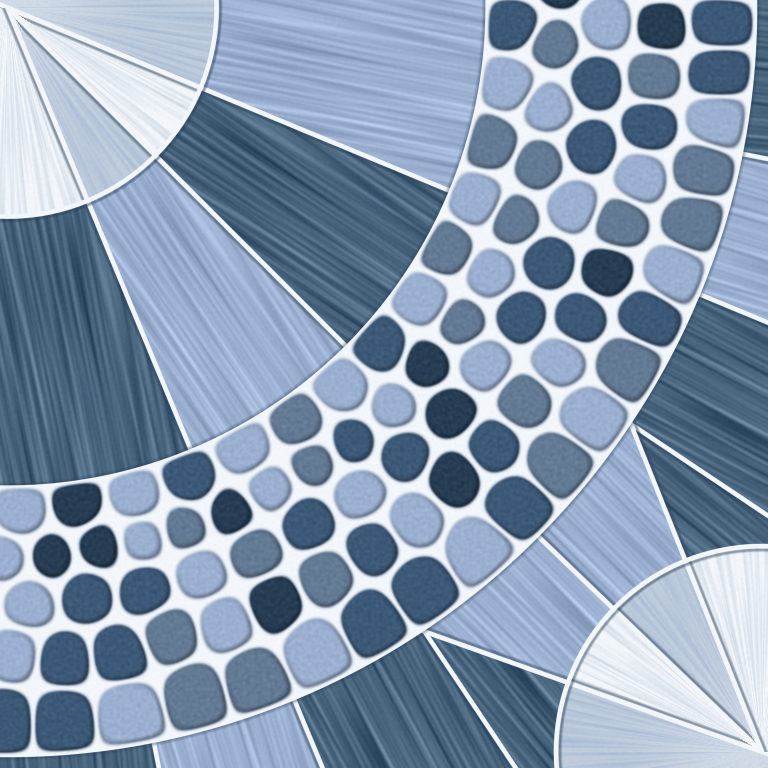
A Shadertoy shader for this pattern:

```glsl
// Ceramic tile: two corner fans of brushed slate sectors, divided by a curved
// band of river pebbles. Sectors come from polar coordinates about each corner;
// pebbles are rounded Voronoi cells on five rings; streaks are gradient noise.

const float QUARTER = 1.5707963;
const vec3 WHITE = vec3(.95, .965, .98);
const vec3 PALE  = vec3(.75, .80, .86);
const vec3 BLUE  = vec3(.61, .69, .82);
const vec3 GREY  = vec3(.39, .48, .58);
const vec3 SLATE = vec3(.27, .38, .48);
const vec3 NAVY  = vec3(.15, .24, .33);

// Pebble rings: radius, then first angle, spacing and sway in degrees
const vec4 RINGS[5] = vec4[5](
    vec4(.662, 2.1, 6.65, 0.), vec4(.717, 3.3, 5.58, 3.6), vec4(.775, 1.3, 5.8, .8),
    vec4(.850, 1.6, 4.6, -1.), vec4(.925, 1.3, 4.6, -3.2));
// Period and phase of the light stones on each ring
const vec2 LIGHTS[5] = vec2[5](vec2(2, 1), vec2(3, 1), vec2(3, 0), vec2(4, 3), vec2(3, 2));

vec2 hash2(vec2 p) {
    p = vec2(dot(p, vec2(127.1, 311.7)), dot(p, vec2(269.5, 183.3)));
    return fract(sin(p) * 43758.5);
}

float corner(vec2 cell, vec2 f, vec2 o) {
    return dot(hash2(cell + o) * 2. - 1., f - o);
}

float gradientNoise(vec2 p) {
    vec2 i = floor(p), f = fract(p), u = f * f * (3. - 2. * f);
    return mix(mix(corner(i, f, vec2(0)), corner(i, f, vec2(1, 0)), u.x),
               mix(corner(i, f, vec2(0, 1)), corner(i, f, vec2(1)), u.x), u.y);
}

// Brushed lines running along the given direction
float streaks(vec2 p, float angle) {
    float c = cos(angle), s = sin(angle);
    vec2 q = vec2(c * p.x + s * p.y, c * p.y - s * p.x);
    return gradientNoise(q * vec2(4., 150.)) + .6 * gradientNoise(q * vec2(7., 230.) + 7.);
}

// Pale joint with a thin shadow on its positive side
vec3 joint(vec3 col, float d, float aa) {
    col = mix(col, NAVY, .5 * (1. - smoothstep(0., .003 + aa, abs(d - .005))));
    return mix(col, WHITE, 1. - smoothstep(.003 - aa, .003 + aa, abs(d)));
}

float sway(float degrees) { return sin(radians(degrees * 2.4)); }

float nearestIndex(int ring, float turn) {
    vec4 g = RINGS[ring];
    return round((turn * 90. - g.y - g.w * sway(turn * 90.)) / g.z);
}

vec2 pebbleSite(int ring, float j) {
    vec4 g = RINGS[ring];
    vec2 h = hash2(vec2(float(ring) + 3., j + 11.)) - .5;
    float base = g.y + g.z * j, t = radians(base + g.w * sway(base) + .6 * h.x);
    return (g.x + .012 * h.y) * vec2(cos(t), sin(t));
}

vec3 pebbles(vec2 a, float r, float turn, float aa) {
    float best = 9., index = 0.;
    int ring = 0;
    vec2 site = vec2(0);
    // Nearest pebble centre
    for (int m = 0; m < 5; m++) for (float n = -2.; n <= 2.; n++) {
        float j = nearestIndex(m, turn) + n;
        vec2 s = pebbleSite(m, j);
        float d = distance(a, s);
        if (d < best) { best = d; site = s; ring = m; index = j; }
    }
    // Rounded distance to the cell borders and band walls
    float sum = exp((.624 - r) / .009) + exp((r - .973) / .009);
    for (int m = 0; m < 5; m++) for (float n = -2.; n <= 2.; n++) {
        vec2 s = pebbleSite(m, nearestIndex(m, turn) + n), gap = s - site;
        if (dot(gap, gap) > 1e-6)
            sum += exp(-dot((s + site) * .5 - a, normalize(gap)) / .009);
    }
    float d = -.009 * log(sum) - .0025;

    // Stone colour, grain and bevel lit from the upper left
    float pick = hash2(vec2(ring, index) + 41.).x;
    vec2 light = LIGHTS[ring];
    vec3 stone = mod(index - light.y, light.x) < .5 ? BLUE
               : pick < .3 ? GREY : pick < .76 ? SLATE * vec3(.88, .92, .98) : NAVY;
    float side = dot(normalize(a - site + 1e-5), vec2(.707));
    stone += .06 * gradientNoise(a * 190.);
    stone *= 1. - (1. - smoothstep(0., .007, d)) * (.18 + .18 * side);
    vec3 grout = mix(WHITE, PALE, .8 * smoothstep(-.004, 0., d));
    return mix(grout, stone, smoothstep(-.001 - aa, .001 + aa, d));
}

void mainImage(out vec4 fragColor, in vec2 fragCoord) {
    vec2 p = fragCoord / iResolution.xy;
    float aa = .7 / iResolution.y;

    // Polar frames about the upper left and lower right; turns are quarter circles
    vec2 a = vec2(p.x - .010, .990 - p.y), b = vec2(.992 - p.x, p.y - .021);
    float r = length(a), turn = atan(a.y, a.x) / QUARTER;
    float rb = length(b), turnB = atan(b.y, b.x) / QUARTER;
    bool inner = r < .624, fanB = !inner && rb < .268;
    bool wedge = !inner && abs(turnB - .488) < .27;

    // Sector tone
    float sector = clamp(floor(turn * (inner ? 4. : 8.)), 0., inner ? 3. : 7.);
    float sectorB = clamp(floor((turnB - .488) / .27 + 2.), 0., 3.);
    bool light = inner ? mod(sector, 2.) < .5 : wedge || sector == 1. || sector == 6.;
    float angle = (sector + .5) / (inner ? 4. : 8.) * QUARTER;
    float brush = streaks(a, wedge ? .5 * QUARTER : angle);
    vec3 col = light ? BLUE + .18 * brush : SLATE + .01 + .23 * brush;

    // Pale fans with streaks converging on the corners
    if (r < .272 || fanB) {
        vec2 fan = fanB ? vec2(turnB, rb) : vec2(turn, r);
        float rays = gradientNoise(fan * vec2(65., 5.)) + .5 * gradientNoise(fan * vec2(130., 9.));
        bool pale = mod(fanB ? sectorB : sector, 2.) < .5;
        col = mix(pale ? PALE : WHITE, pale ? BLUE : PALE, clamp(.2 + rays, 0., 1.));
        col = mix(col, WHITE, .4 * (1. - smoothstep(0., .2, fan.y)));
    }

    // Joints: sector rays, then the two fan arcs
    float k = inner ? clamp(round(turn * 4.), 1., 3.) / 4. : clamp(round(turn * 8.), 1., 7.) / 8.;
    if (inner || !(wedge || fanB)) col = joint(col, r * sin((turn - k) * QUARTER), aa);
    if (inner) col = joint(col, r - .272, aa);
    else {
        float kB = .488 + .27 * clamp(round((turnB - .488) / .27), -1., 1.);
        col = joint(col, rb * sin((turnB - kB) * QUARTER), aa);
        col = joint(col, .268 - rb, aa);
    }

    // Pebble band over a soft edge shadow
    float band = abs(r - .799) - .177;
    col = mix(col, NAVY, .4 * (1. - smoothstep(0., .006, band)));
    if (band < .004) col = mix(pebbles(a, r, turn, aa), col, smoothstep(-aa, aa, band));

    fragColor = vec4(clamp(col + .02 * gradientNoise(p * 230.), 0., 1.), 1.);
}
```
